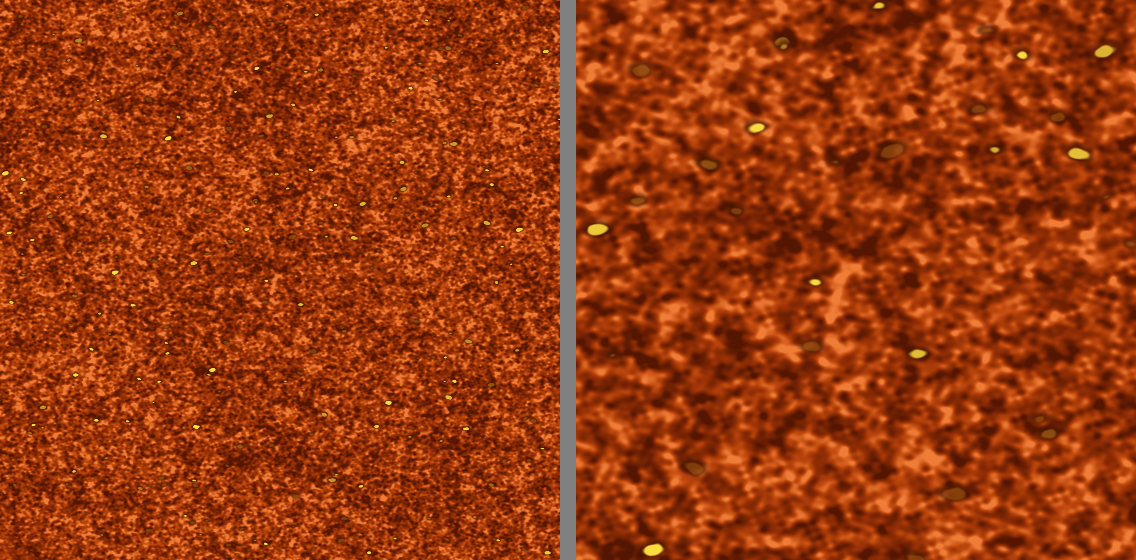
Left, the full canvas; right, a detail of the centre.
Write a three.js fragment shader that draws this texture.

```glsl
varying vec2 vUv;

const vec3 UMBER = vec3(0.38, 0.105, 0.008);
const vec3 RUST = vec3(0.59, 0.19, 0.02);
const vec3 ORANGE = vec3(0.75, 0.285, 0.052);
const vec3 PEACH = vec3(0.90, 0.45, 0.185);
const vec3 SHADOW = vec3(0.27, 0.085, 0.008);
const vec3 OCHRE = vec3(0.68, 0.38, 0.07);
const vec3 YELLOW = vec3(0.98, 0.86, 0.25);

float hash(vec2 p) {
  vec3 q = fract(vec3(p.xyx) * 0.1031);
  q += dot(q, q.yzx + 33.33);
  return fract((q.x + q.y) * q.z);
}

vec2 hash2(vec2 p) {
  return vec2(hash(p + 17.3), hash(p + 71.9));
}

mat2 rotation(float angle) {
  float c = cos(angle), s = sin(angle);
  return mat2(c, s, -s, c);
}

// Value noise, centred on zero with roughly unit deviation
float noise(vec2 p) {
  vec2 cell = floor(p), f = fract(p);
  f = f * f * (3.0 - 2.0 * f);
  float low = mix(hash(cell), hash(cell + vec2(1.0, 0.0)), f.x);
  float high = mix(hash(cell + vec2(0.0, 1.0)), hash(cell + 1.0), f.x);
  return (mix(low, high, f.y) - 0.5) / 0.215;
}

// One octave, slightly flattened and turned to hide the lattice
float octave(vec2 uv, float frequency, float angle) {
  return noise(rotation(angle) * (uv * vec2(0.88, 1.12)) * frequency + 300.0);
}

// Fine grain over soft, broad mottling
float grainTone(vec2 uv) {
  float tone = 0.50 * octave(uv, 270.0, 0.4);
  tone += 0.68 * octave(uv, 180.0, 1.1);
  tone += 0.38 * octave(uv, 95.0, 0.7);
  tone += 0.24 * octave(uv, 32.0, 0.2);
  tone += 0.16 * octave(uv, 9.0, 0.9);
  return tone;
}

vec3 grainColor(float tone) {
  vec3 color = mix(UMBER, RUST, clamp((tone + 1.6) / 1.45, -0.25, 1.0));
  color = mix(color, ORANGE, clamp((tone + 0.15) / 0.95, 0.0, 1.0));
  return mix(color, PEACH, clamp((tone - 0.8) / 0.85, 0.0, 1.25));
}

// Scattered flakes, each a flat oval inside a dark rim
vec3 addFlakes(vec3 base, vec2 uv, float cells, float angle, float density, float size) {
  vec2 p = rotation(angle) * uv * cells + 50.0;
  vec2 cell = floor(p);
  if (hash(cell + cells) > density) return base;

  vec2 center = mix(vec2(0.28), vec2(0.72), hash2(cell));
  vec2 offset = rotation(-angle) * (fract(p) - center) / cells;
  offset = rotation(0.7 * (hash(cell + 5.7) - 0.5)) * offset;
  float radius = size * mix(0.55, 1.15, hash(cell + 9.1));
  float shine = smoothstep(0.3, 0.85, hash(cell + 23.5));

  float dist = length(offset * vec2(0.72, 1.25)) - radius;
  dist += 0.0004 * noise(uv * 230.0 + cell);
  float core = 1.0 - smoothstep(-0.0009, 0.0009, dist);
  float rim = 1.0 - smoothstep(0.0, 0.0045, dist - offset.y * 0.2);

  vec3 color = mix(base, SHADOW, rim * 0.65);
  vec3 flake = mix(OCHRE, YELLOW, shine);
  return mix(color, flake, core * mix(0.5, 1.0, shine));
}

// Soft dark stains without a flake
float stains(vec2 uv, float cells) {
  vec2 p = rotation(0.5) * uv * cells + 80.0;
  vec2 cell = floor(p);
  vec2 center = mix(vec2(0.35), vec2(0.65), hash2(cell));
  float present = step(hash(cell + 3.3), 0.28);
  float radius = mix(0.13, 0.32, hash(cell + 41.0));
  return present * (1.0 - smoothstep(0.0, radius, length(fract(p) - center)));
}

void main() {
  float tone = grainTone(vUv) - 1.1 * stains(vUv, 21.0);
  vec3 color = grainColor(tone);
  color = addFlakes(color, vUv, 19.0, 0.35, 0.23, 0.0040);
  color = addFlakes(color, vUv, 26.0, 1.05, 0.13, 0.0029);
  color = addFlakes(color, vUv, 34.0, 0.75, 0.05, 0.0017);
  gl_FragColor = vec4(clamp(color, 0.0, 1.0), 1.0);
}
```
